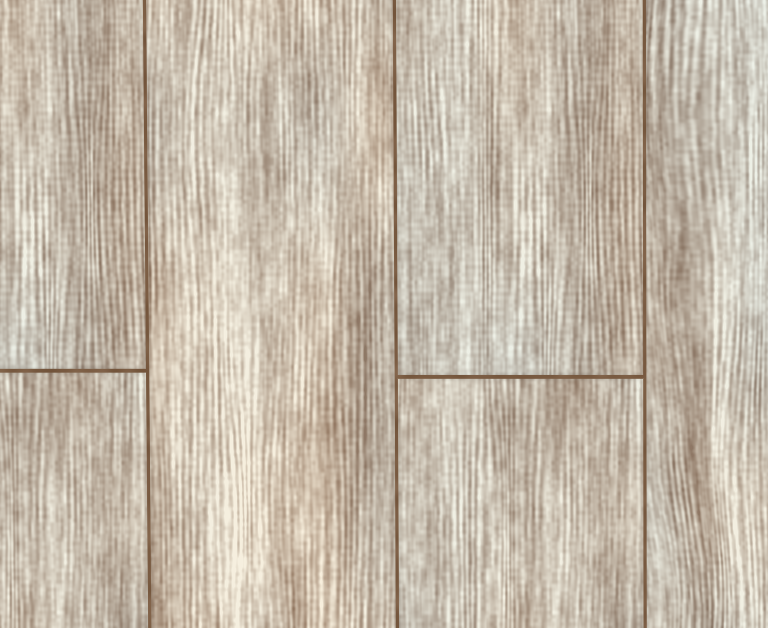
This texture is drawn by a WebGL 1 fragment shader. Its source:

```glsl
precision highp float;
// Whitewashed wood planks: four columns of staggered boards with thin brown seams.
uniform vec2 u_resolution;

float hash(vec2 p) {
  return fract(sin(dot(p, vec2(127.1, 311.7))) * 43758.5);
}

float noise(vec2 p) {
  vec2 i = floor(p), f = fract(p);
  f = f * f * (3.0 - 2.0 * f);
  return mix(mix(hash(i), hash(i + vec2(1.0, 0.0)), f.x),
             mix(hash(i + vec2(0.0, 1.0)), hash(i + 1.0), f.x), f.y);
}

// Noise centred on zero
float snoise(vec2 p) {
  return noise(p) - 0.5;
}

float bell(float d, float width) {
  return exp(-d * d / (width * width));
}

float seamMask(float dist, float halfWidth, float px) {
  return 1.0 - smoothstep(halfWidth - 0.6 * px, halfWidth + 0.6 * px, dist);
}

void main() {
  vec2 p = gl_FragCoord.xy / u_resolution.x;
  float px = 1.0 / u_resolution.x;

  // Board layout: slightly leaning columns, every other one shifted by half a board
  const float plankWidth = 0.3225;
  const float plankLength = 1.3;
  float column = (p.x + p.y * (0.0105 - 0.011 * p.x) - 0.195) / plankWidth;
  float id = floor(column);
  float across = fract(column);
  float odd = mod(id, 2.0);
  float along = (p.y - 0.331 + 0.004 * id) / plankLength - 0.5 * (1.0 - odd);
  float row = floor(along);
  float figured = step(1.5, id);
  float warmBoard = (1.0 - odd) * (1.0 - figured);

  // Printed pattern: odd columns share it, as on real laminate
  vec2 q = vec2(across * plankWidth, p.y);
  q += vec2(3.7 * (1.0 - odd) + 5.3 * figured, 7.1 * (row + 2.0));

  // Grain bends, strongly beside the left edge of the figured board
  float bend = 0.008 * snoise(q * vec2(9.0, 3.0));
  bend += 0.07 * figured * bell(across - 0.1, 0.3) * snoise(q * vec2(5.0, 4.5));
  vec2 g = q + vec2(bend, 0.0);

  // Broad washed patches, stretched along the board
  float tone = 0.65;
  tone += 0.30 * snoise(g * vec2(15.0, 3.0));
  tone += 0.26 * snoise(g * vec2(42.0, 5.0) + 11.0);
  tone += 0.16 * snoise(g * vec2(30.0, 22.0) + 23.0);

  // One dark heart streak and one pale streak per board
  float heart = mix(mix(0.93, 0.1, figured), 0.62, odd);
  float wander = 0.12 * snoise(vec2(q.y * 5.0, id));
  tone -= 0.24 * bell(across - heart - wander, 0.09) * noise(vec2(3.0, q.y * 6.0));
  tone += 0.20 * bell(across - 0.33 + wander, 0.1) * noise(vec2(8.0, q.y * 5.0));

  // Fine brushed lines of varying strength
  float phase = 6.2832 * (112.0 * g.x + 2.2 * noise(g * vec2(38.0, 4.0)));
  float strength = smoothstep(0.15, 0.8, noise(g * vec2(22.0, 7.0) + 31.0));
  tone += (0.05 + 0.14 * strength) * sin(phase);
  tone += 0.32 * snoise(g * vec2(190.0, 9.0) + 5.0);

  // Short fibres and a rough cross texture
  tone += 0.34 * snoise(g * vec2(290.0, 48.0));
  tone += 0.20 * snoise(g * vec2(180.0, 200.0) + 17.0);

  vec3 wood = mix(vec3(0.51, 0.42, 0.35), vec3(0.92, 0.91, 0.86), clamp(tone, 0.1, 1.06));

  // Drift between rosy brown and cool grey
  float warmth = 1.6 * snoise(g * vec2(13.0, 4.0) + 41.0) + 0.6 * warmBoard - 0.2 * figured - 0.1;
  wood += warmth * vec3(0.022, -0.002, -0.020);

  // Seams, with a faint shade on the bevelled edges
  float sideDist = min(across, 1.0 - across) * plankWidth;
  float endDist = min(fract(along), 1.0 - fract(along)) * plankLength;
  float edgeDist = min(sideDist, endDist);
  wood *= 1.0 - 0.10 * bell(edgeDist, 0.005);
  float seam = max(seamMask(sideDist, 0.0021, px), seamMask(endDist, 0.0025, px));
  vec3 seamColor = vec3(0.48, 0.36, 0.26) + 0.08 * snoise(p * 60.0);

  gl_FragColor = vec4(mix(wood, seamColor, seam), 1.0);
}
```
